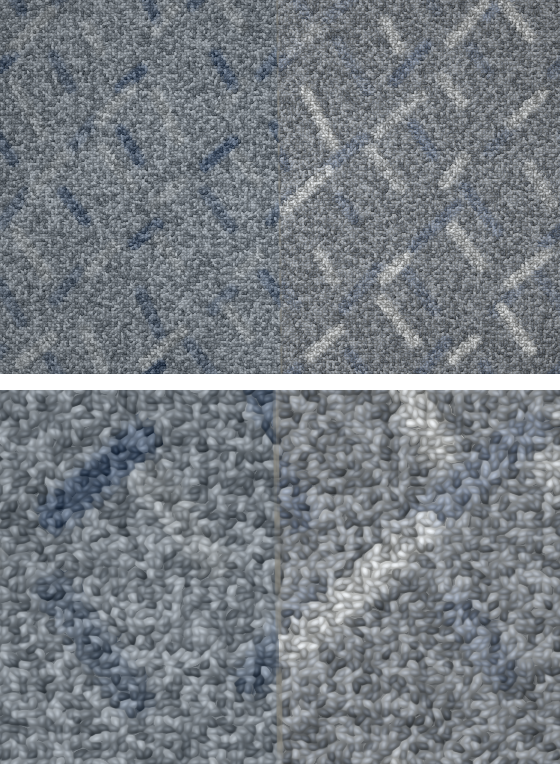
Top: the whole. Bottom: its middle third, enlarged.
This texture is drawn by a Shadertoy shader. Its source:

```glsl
const vec2  PILE = vec2(124.0, 136.0);        // yarn loops per canvas height
const float LOOP_STRETCH = 1.8;
const float LOOP_SHARPNESS = 5.5;
const float TONE_VARIATION = 0.31;
const float RELIEF = 0.15;
const float SIDE_LIGHT = 0.14;
const vec2  STROKE_CELL = vec2(0.188, 0.205);
const float STROKE_HALF_WIDTH = 0.018;
const vec2  STROKE_HALF_LENGTH = vec2(0.035, 0.080);
const float RISING_ANGLE = 0.80;
const float FALLING_ANGLE = -1.02;
const float SEAM_HALF_WIDTH = 0.0025;
const float VIGNETTE = 0.16;

const vec3 BASE_LEFT  = vec3(0.480, 0.510, 0.540);
const vec3 BASE_RIGHT = vec3(0.485, 0.508, 0.538);
const vec3 NAVY  = vec3(0.285, 0.345, 0.430);
const vec3 BLUE  = vec3(0.415, 0.465, 0.550);
const vec3 PALE  = vec3(0.650, 0.665, 0.670);
const vec3 WHITE = vec3(0.750, 0.760, 0.765);
const vec3 TAN   = vec3(0.520, 0.510, 0.475);

vec2 hash2(vec2 cell) {
    vec3 h = fract(cell.xyx * vec3(0.1031, 0.1030, 0.0973));
    h += dot(h, h.yzx + 33.33);
    return fract((h.xx + h.yz) * h.zy);
}

// Cellular loop pile: xy = blended loop centre, z = tone, w = height
vec4 loopPile(vec2 p, out float lit) {
    vec2 q = p * PILE;
    vec2 home = floor(q);
    vec3 sum = vec3(0.0);
    float total = 0.0001, height = 0.0;
    lit = 0.0;
    for (int j = -1; j <= 1; j++)
    for (int i = -1; i <= 1; i++) {
        vec2 cell = home + vec2(i, j);
        vec2 rnd = hash2(cell);
        vec2 look = hash2(cell + 57.3);
        vec2 centre = cell + 0.5 + 0.6 * (rnd - 0.5);
        vec2 d = q - centre;
        float a = 3.14159 * look.x;
        vec2 axis = vec2(cos(a), sin(a));
        vec2 e = vec2(dot(d, axis), LOOP_STRETCH * dot(d, vec2(-axis.y, axis.x)));
        float weight = exp(-LOOP_SHARPNESS * dot(e, e));
        sum += weight * vec3(centre, look.y);
        lit += weight * dot(d, vec2(-0.5, 0.85));
        total += weight;
        height = max(height, weight);
    }
    lit /= total;
    // Where no loop reaches, fall back to the plain position and middle tone
    float cover = smoothstep(0.0002, 0.01, total);
    return vec4(mix(p, sum.xy / total / PILE, cover), mix(0.5, sum.z / total, cover), height);
}

// Short diagonal bars that alternate direction from cell to cell
float strokes(vec2 p, float seed) {
    vec2 home = floor(p / STROKE_CELL);
    float mask = 0.0;
    for (int j = -1; j <= 1; j++)
    for (int i = -1; i <= 1; i++) {
        vec2 cell = home + vec2(i, j);
        vec2 rnd = hash2(cell + seed);
        vec2 size = hash2(cell + seed + 31.7);
        vec2 d = p - (cell + 0.5 + 0.4 * (rnd - 0.5)) * STROKE_CELL;
        bool rising = mod(cell.x + cell.y, 2.0) < 0.5;
        float a = (rising ? RISING_ANGLE : FALLING_ANGLE) + 0.25 * (rnd.y - 0.5);
        vec2 axis = vec2(cos(a), sin(a));
        float halfLength = mix(STROKE_HALF_LENGTH.x, STROKE_HALF_LENGTH.y, size.x);
        float along = max(abs(dot(d, axis)) - halfLength, 0.0);
        float dist = length(vec2(along, dot(d, vec2(-axis.y, axis.x))));
        float bar = 1.0 - smoothstep(0.5, 1.3, dist / STROKE_HALF_WIDTH);
        mask = max(mask, bar * mix(0.5, 1.0, size.y));
    }
    return mask;
}

// Broad uneven wear
float mottle(vec2 p) {
    return sin(p.x * 9.0 + 2.0 * sin(p.y * 6.0)) * 0.5
         + sin(p.y * 17.0 - p.x * 11.0 + 1.7) * 0.3
         + sin(p.x * 31.0 + p.y * 23.0) * 0.2;
}

void mainImage(out vec4 fragColor, in vec2 fragCoord) {
    vec2 p = fragCoord / iResolution.y;
    float aspect = iResolution.x / iResolution.y;
    float pixel = 1.0 / iResolution.y;

    float lit;
    vec4 pile = loopPile(p, lit);
    vec2 tuft = pile.xy;

    // Two carpet tiles meet at a slightly tilted seam
    float seamX = 0.5 * aspect + 0.004 - 0.012 * p.y;
    float seamDist = p.x - seamX;
    float side = smoothstep(-pixel, pixel, seamDist);
    float seed = 40.0 * step(0.0, seamDist);

    // Yarn colour, sampled at loop centres for ragged bar edges
    float dark = strokes(tuft + 0.5 * STROKE_CELL, 11.0 + seed);
    float light = strokes(tuft, 5.0 + seed);
    vec3 yarn = mix(BASE_LEFT, BASE_RIGHT, side);
    yarn = mix(yarn, mix(NAVY, BLUE, side), dark * mix(0.85, 0.75, side));
    yarn = mix(yarn, mix(PALE, WHITE, side), light * mix(0.60, 0.95, side));
    yarn += 0.015 * mottle(p);

    // Loop relief and fibre tone
    float gap = 1.0 - smoothstep(0.05, 0.45, pile.w);
    yarn = mix(yarn, TAN, gap * mix(0.10, 0.30, side));
    yarn += TONE_VARIATION * (pile.z - 0.5);
    yarn += RELIEF * (pile.w - 0.56) + SIDE_LIGHT * lit;

    // Worn backing thread showing along the seam
    float thread = 1.0 - smoothstep(SEAM_HALF_WIDTH - pixel, SEAM_HALF_WIDTH + pixel, abs(seamDist));
    float broken = 0.45 + 0.3 * sin(p.y * 37.0 + 2.0 * sin(p.y * 91.0));
    yarn = mix(yarn, TAN, thread * broken);

    vec2 fromCentre = p / vec2(aspect, 1.0) - 0.5;
    yarn *= 1.04 - 2.0 * VIGNETTE * dot(fromCentre, fromCentre);
    fragColor = vec4(clamp(yarn, 0.0, 1.0), 1.0);
}
```
